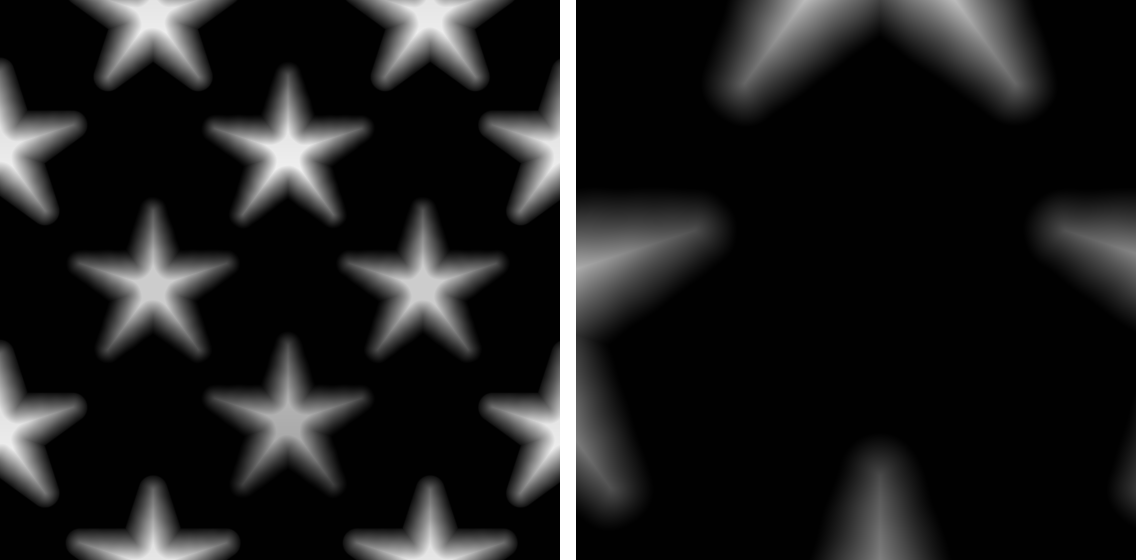
Left: the whole. Right: its middle third, enlarged.
Give the GLSL for this pattern, as a WebGL 2 fragment shader.

```glsl
#version 300 es
precision highp float;
// Soft bevelled five-pointed stars on black, in a staggered lattice.

uniform vec2 u_resolution;
out vec4 fragColor;

const float TAU = 6.2831853;

// Lattice layouts: centre.xy, pitch.xy
const vec4 INNER_LAYOUT = vec4(0.5143, 0.4870, 0.2409, 0.2409);
const vec4 SIDE_LAYOUT  = vec4(0.5050, 0.4824, 0.2526, 0.2520);
const vec4 CAP_LAYOUT   = vec4(0.5208, 0.4810, 0.2474, 0.2464);

// Star shape
const float STAR_RADIUS = 0.137;
const float NOTCH_RATIO = 0.382;
const float GLOW_WIDTH  = 0.026;   // rounded falloff beyond the star outline
const float BEVEL_DEPTH = 0.056;   // distance from black rim to flat core

// Tone
const vec3  BACKGROUND  = vec3(0.002);
const vec3  STAR_COLOR  = vec3(1.0);
const float INNER_PEAK  = 0.80;
const float PEAK_STEP   = 0.12;    // inner stars brighten per row upward
const float OUTER_PEAK  = 0.91;
const float OUTER_RIM   = 0.06;    // outer stars end in a faint crisp rim
const float INNER_GAMMA = 1.20;
const float OUTER_GAMMA = 1.05;
const float CORE_SHADE  = 0.60;    // vertical shading inside each star

// Wear
const float WEAR_SCALE  = 48.0;
const float WEAR_AMOUNT = 0.0016;

vec2 hashGradient(vec2 cell) {
    float h = fract(sin(dot(cell, vec2(127.1, 311.7))) * 43758.5);
    return vec2(cos(h * TAU), sin(h * TAU));
}

float gradientNoise(vec2 p) {
    vec2 cell = floor(p), f = fract(p);
    vec2 u = f * f * f * (f * (f * 6.0 - 15.0) + 10.0);
    vec2 e = vec2(0.0, 1.0);
    float a = dot(hashGradient(cell), f);
    float b = dot(hashGradient(cell + e.yx), f - e.yx);
    float c = dot(hashGradient(cell + e.xy), f - e.xy);
    float d = dot(hashGradient(cell + e.yy), f - e.yy);
    return mix(mix(a, b, u.x), mix(c, d, u.x), u.y);
}

// Signed distance to a five-pointed star, negative inside
float starDistance(vec2 p) {
    float sector = TAU / 5.0;
    float angle = atan(p.x, p.y + 1e-7);
    angle = abs(mod(angle + 0.5 * sector, sector) - 0.5 * sector);
    vec2 q = length(p) * vec2(sin(angle), cos(angle));

    vec2 tip = vec2(0.0, STAR_RADIUS);
    vec2 notch = STAR_RADIUS * NOTCH_RATIO * vec2(sin(0.5 * sector), cos(0.5 * sector));
    vec2 edge = notch - tip, rel = q - tip;
    float along = clamp(dot(rel, edge) / dot(edge, edge), 0.0, 1.0);
    float side = sign(edge.x * rel.y - edge.y * rel.x);
    return side * length(rel - edge * along);
}

// Brightness of the star at one lattice index
float starLight(vec2 uv, vec2 index, float wear, float pixel) {
    vec2 ring = abs(index);
    bool outer = ring.x + ring.y > 1.5;
    vec4 layout_ = !outer ? INNER_LAYOUT : (ring.x > 1.5 ? SIDE_LAYOUT : CAP_LAYOUT);
    vec2 p = uv - layout_.xy - index * layout_.zw;

    float depth = GLOW_WIDTH - starDistance(p);
    float coverage = smoothstep(-pixel, pixel, depth);
    float bevel = clamp((depth + wear) / BEVEL_DEPTH, 0.0, 1.0);

    float peak = outer ? OUTER_PEAK : INNER_PEAK + PEAK_STEP * index.y;
    float slope = outer ? -CORE_SHADE : -CORE_SHADE * index.y;
    float light = pow(bevel, outer ? OUTER_GAMMA : INNER_GAMMA);
    light = mix(outer ? OUTER_RIM : 0.0, 1.0, light);
    return clamp(light * (peak + slope * p.y) * coverage, 0.0, 1.0);
}

void main() {
    vec2 uv = gl_FragCoord.xy / u_resolution;
    float pixel = 1.0 / min(u_resolution.x, u_resolution.y);
    float wear = WEAR_AMOUNT * gradientNoise(uv * WEAR_SCALE);

    // Staggered lattice: stars sit where the index sum is odd
    float light = 0.0;
    for (int j = -2; j <= 2; j++) {
        for (int i = -2; i <= 2; i++) {
            if (((i + j) & 1) == 0) continue;
            light = max(light, starLight(uv, vec2(i, j), wear, pixel));
        }
    }
    fragColor = vec4(mix(BACKGROUND, STAR_COLOR, light), 1.0);
}
```
